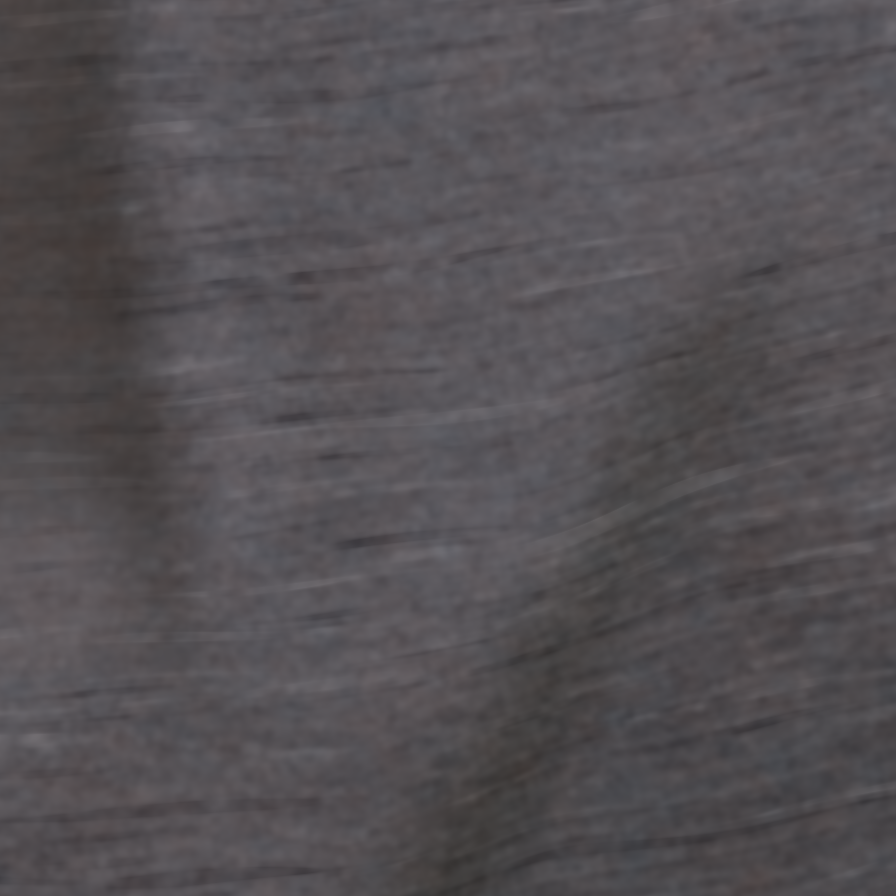
This texture is drawn by a WebGL 2 fragment shader. Its source:

```glsl
#version 300 es
precision highp float;

#define CLOTH_LIGHT vec3(0.374, 0.361, 0.382)
#define CLOTH_DARK vec3(0.250, 0.236, 0.240)
#define STREAK_SCALE vec2(6.5, 62.0)
#define SLUB_SCALE vec2(4.0, 78.0)
#define FIBRE_SCALE vec2(48.0, 92.0)
#define GRAIN_SCALE 105.0
#define STREAK_AMOUNT 0.014
#define SLUB_AMOUNT 0.075
#define FIBRE_AMOUNT 0.021
#define GRAIN_AMOUNT 0.017
#define RIB_AMOUNT 0.006
#define TINT_AMOUNT 0.007

uniform vec2 u_resolution;
out vec4 fragColor;

vec3 hash3(vec2 cell) {
    vec3 p = fract(cell.xyx * vec3(0.1031, 0.1030, 0.0973));
    p += dot(p, p.yxz + 33.33);
    return fract((p.xxy + p.yzz) * p.zyx);
}

// Cellular noise: one soft bump of random sign and height per cell
float bumps(vec2 p) {
    vec2 cell = floor(p);
    float sum = 0.0;
    for (int j = -1; j <= 1; j++) {
        for (int i = -1; i <= 1; i++) {
            vec2 neighbour = cell + vec2(i, j);
            vec3 rnd = hash3(neighbour + 71.0);
            vec2 offset = neighbour + rnd.xy - p;
            float falloff = max(1.0 - dot(offset, offset), 0.0);
            sum += (2.0 * rnd.z - 1.0) * falloff * falloff;
        }
    }
    return sum;
}

float bell(float x, float width) {
    return exp(-x * x / (width * width));
}

void main() {
    vec2 uv = gl_FragCoord.xy / u_resolution;

    // Signed distances across the two folds
    float wobble = 0.014 * bumps(uv * 6.0 + 13.0) + 0.008 * bumps(uv * vec2(9.0, 22.0));
    float leftDist = uv.x - (0.245 - 0.17 * uv.y) + wobble;
    float rightDist = 0.89 * (uv.x - 0.48 - 0.52 * uv.y) + wobble;
    float leftFade = smoothstep(0.12, 0.5, uv.y);
    float rightFade = 1.0 - smoothstep(0.5, 0.82, uv.y);

    // Broad light and shade of the draped cloth
    float shade = 0.13;
    shade += 0.64 * leftFade * bell(leftDist, 0.055);
    shade += 0.55 * smoothstep(0.36, 0.52, uv.y) * (1.0 - smoothstep(-0.09, 0.03, leftDist));
    shade -= 0.13 * leftFade * bell(leftDist - 0.1, 0.05);
    shade += 0.48 * rightFade * bell(rightDist, 0.085);
    shade += 0.31 * rightFade * smoothstep(-0.08, 0.08, rightDist);
    shade += 0.18 * bell(uv.x - 0.36, 0.07) * bell(uv.y - 0.55, 0.22);
    shade += 0.21 * (1.0 - smoothstep(0.0, 0.4, uv.y));
    shade += 0.12 * bumps(uv * vec2(7.0, 9.0));
    vec3 colour = mix(CLOTH_LIGHT, CLOTH_DARK, clamp(shade, 0.0, 1.0));

    // Threads rise to the right and bend over the right fold
    float bend = 0.03 * uv.x + 0.1 * uv.x * uv.x;
    bend += 0.05 * rightFade * smoothstep(-0.14, 0.14, rightDist);
    vec2 thread = vec2(uv.x, uv.y - bend + 0.003 * sin(uv.x * 17.0 + uv.y * 9.0));

    // Long thin slubs, broken up along their length
    float fibres = bumps(thread * FIBRE_SCALE + 5.0);
    float slubs = clamp(bumps(thread * SLUB_SCALE + 37.0), -0.78, 0.78);
    slubs *= slubs * slubs * (0.8 + 0.9 * bumps(thread * vec2(40.0, 60.0) + 91.0));

    // Fine weave: streaks, grain and even ribs
    float streaks = bumps(thread * STREAK_SCALE);
    float grain = bumps(uv * GRAIN_SCALE);
    float ribs = sin(thread.y * 290.0 + 1.5 * streaks);
    ribs *= 0.4 + rightFade * smoothstep(-0.05, 0.15, rightDist);

    // Relief is softer inside the left fold
    float relief = 1.0 - 0.5 * leftFade * (1.0 - smoothstep(-0.02, 0.07, leftDist));
    float weave = STREAK_AMOUNT * streaks + SLUB_AMOUNT * slubs;
    weave += FIBRE_AMOUNT * fibres + GRAIN_AMOUNT * grain + RIB_AMOUNT * ribs;
    colour += relief * weave;

    // Faint warm and cool flecks, with browner folds
    float tint = bumps(uv * vec2(38.0, 48.0) + 19.0) + 0.8 * bumps(uv * 9.0 + 53.0);
    colour += TINT_AMOUNT * tint * vec3(0.8, -0.3, -0.8);
    float leftBrown = leftFade * (1.0 - smoothstep(-0.03, 0.07, leftDist));
    colour += leftBrown * vec3(0.006, 0.0, -0.007);
    colour.b -= 0.009 * rightFade * bell(rightDist, 0.07);

    fragColor = vec4(colour, 1.0);
}
```
